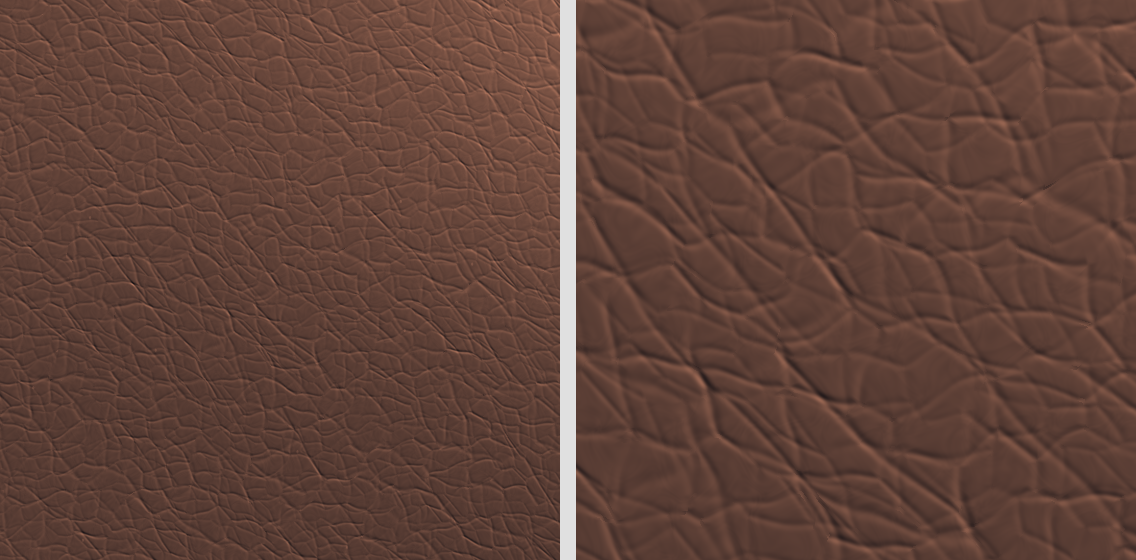
Left: the whole. Right: its middle third, enlarged.
Write a WebGL 1 fragment shader that draws this texture.

```glsl
precision highp float;
// Brown grained leather: creased cells lit from the upper right.

uniform vec2 u_resolution;

vec2 hash2(vec2 p) {
  return fract(sin(vec2(dot(p, vec2(127.1, 311.7)), dot(p, vec2(269.5, 183.3)))) * 43758.5);
}

// Cellular borders; every border gets its own depth from the two cells it parts.
float creases(vec2 p, float width) {
  vec2 cell = floor(p), f = p - cell;
  vec2 nearest = vec2(0.0), nearestId = cell;
  float best = 9.0;
  for (int j = -1; j <= 1; j++)
    for (int i = -1; i <= 1; i++) {
      vec2 g = vec2(float(i), float(j));
      vec2 r = g + 0.1 + 0.8 * hash2(cell + g) - f;
      float d = dot(r, r);
      if (d < best) { best = d; nearest = r; nearestId = cell + g; }
    }
  float groove = 0.0;
  for (int j = -1; j <= 1; j++)
    for (int i = -1; i <= 1; i++) {
      vec2 g = vec2(float(i), float(j));
      vec2 r = g + 0.1 + 0.8 * hash2(cell + g) - f;
      vec2 across = r - nearest;
      if (dot(across, across) > 0.0001) {
        float d = dot(0.5 * (r + nearest), normalize(across));
        float depth = 0.4 + 0.6 * hash2(nearestId + cell + g).x;
        float profile = 0.7 * exp(-d * d / (width * width)) + 0.3 * exp(-d * 6.0);
        groove = max(groove, depth * profile);
      }
    }
  return groove;
}

// Layered sines bend the creases so that no border stays straight.
vec2 bend(vec2 p) {
  vec2 q = p + 0.014 * sin(p.yx * vec2(13.0, 11.0) + vec2(0.7, 2.1));
  q += 0.005 * sin(q.yx * vec2(41.0, 37.0) + q * 19.0);
  return q + 0.0016 * sin(q.yx * vec2(127.0, 139.0) + q * 61.0);
}

float height(vec2 p) {
  vec2 q = bend(p);
  vec2 slanted = vec2(dot(q, vec2(0.64, -0.77)) * 9.0, dot(q, vec2(0.77, 0.64)) * 17.0);
  float folds = creases(slanted + 3.7, 0.045);
  float cells = creases(q * vec2(19.0, 24.0) + 11.3, 0.06);
  float wrinkles = creases(q.yx * vec2(36.0, 30.0) + q * 4.0 + 27.0, 0.085);
  return -(0.8 * folds + 0.85 * cells + 0.42 * wrinkles);
}

// Fine pores from rotated sines.
float pores(vec2 p) {
  vec2 q = p * 240.0;
  float sum = 0.0, weight = 0.5;
  for (int i = 0; i < 4; i++) {
    q = mat2(0.8, 0.6, -0.6, 0.8) * q * 1.27 + 1.6 * sin(q.yx * 0.6);
    sum += weight * sin(q.x) * sin(q.y);
    weight *= 0.8;
  }
  return sum;
}

// Rare pale flecks of dust.
float flecks(vec2 p) {
  vec2 cell = floor(p * 9.0);
  vec2 center = (cell + 0.2 + 0.6 * hash2(cell + 5.0)) / 9.0;
  float d = length((p - center) * vec2(1.0, 0.7));
  return step(0.91, hash2(cell + 71.0).x) * (1.0 - smoothstep(0.001, 0.0028, d));
}

void main() {
  vec2 uv = gl_FragCoord.xy / u_resolution;
  vec2 p = gl_FragCoord.xy / u_resolution.y;

  // Broad light: dim below, glowing in the upper right corner.
  float tone = 0.07 + 0.38 * smoothstep(0.2, 1.0, uv.y) + 0.65 * uv.x * uv.x * uv.y;
  tone += 0.1 * (1.0 - uv.x) * (1.0 - uv.y);

  // Relief: slope of the surface along the light, with worn pale creases.
  vec2 toLight = 0.0012 * vec2(0.5, 0.87);
  float low = height(p - toLight), high = height(p + toLight);
  tone += (1.25 + 0.5 * tone) * (low - high);
  tone -= 0.07 * (low + high) + 0.06;
  tone += 0.1 * pores(p) + 0.6 * flecks(p);

  vec3 shadowBrown = vec3(0.32, 0.22, 0.19);
  vec3 lightBrown = vec3(0.49, 0.33, 0.27);
  gl_FragColor = vec4(mix(shadowBrown, lightBrown, tone), 1.0);
}
```
